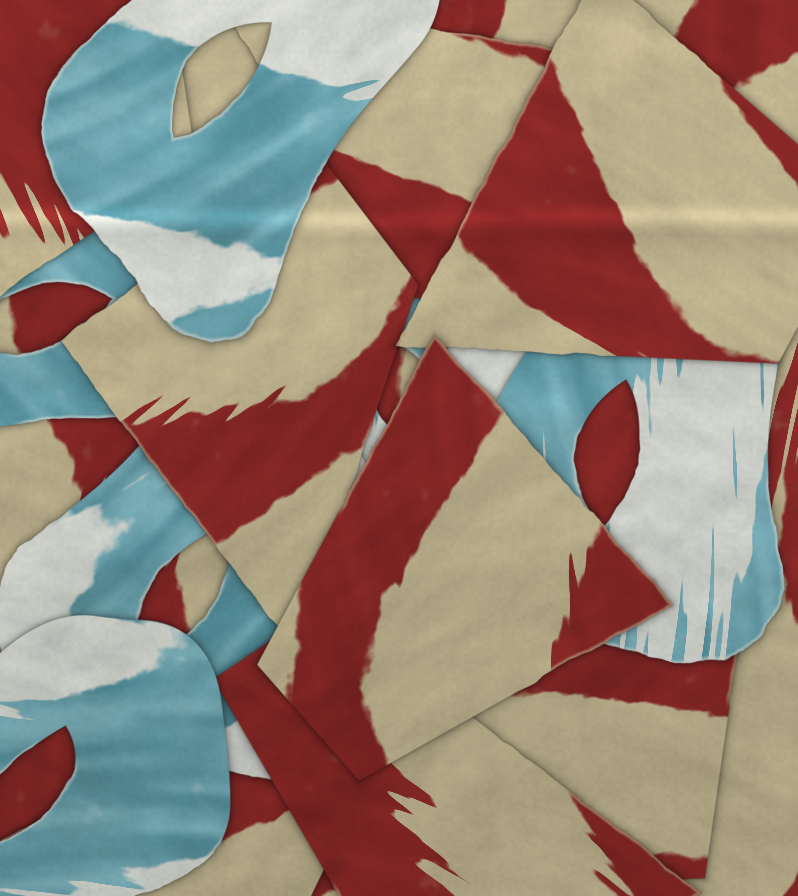
A WebGL 2 fragment shader for this background:

```glsl
#version 300 es
precision highp float;
// Collage of cut and torn papers, brushed with red on cream and blue on white.

#define SHEETS 14
#define WHITE_SHARE 0.40
#define STROKE_FREQ 21.0
#define BRISTLE_FREQ 150.0
#define RED_BIAS 0.03
#define BLUE_BIAS 0.42
#define TEAR 0.009
#define SHADOW 0.38
#define WRINKLE 0.32
#define CREASE_Y 0.757

uniform vec2 u_resolution;
out vec4 outColor;

const vec3 CREAM = vec3(0.71, 0.665, 0.53);
const vec3 WHITE = vec3(0.79, 0.80, 0.775);
const vec3 RED_DARK = vec3(0.45, 0.125, 0.125);
const vec3 RED_LIGHT = vec3(0.56, 0.17, 0.16);
const vec3 BLUE_DARK = vec3(0.31, 0.53, 0.575);
const vec3 BLUE_LIGHT = vec3(0.47, 0.67, 0.71);

float hash(float n) { return fract(sin(n * 127.1) * 4375.85); }
float hash(vec2 p) { return fract(sin(dot(p, vec2(127.1, 311.7))) * 4375.85); }

float noise(vec2 p) {
    vec2 i = floor(p), f = fract(p);
    f = f * f * (3.0 - 2.0 * f);
    return mix(mix(hash(i), hash(i + vec2(1, 0)), f.x),
               mix(hash(i + vec2(0, 1)), hash(i + vec2(1, 1)), f.x), f.y);
}

float fbm(vec2 p) {
    float sum = 0.0, gain = 0.5;
    for (int i = 0; i < 4; i++) {
        sum += gain * noise(p);
        p = mat2(1.6, 1.2, -1.2, 1.6) * p + 7.3;
        gain *= 0.5;
    }
    return sum;
}

mat2 rotate(float a) { return mat2(cos(a), sin(a), -sin(a), cos(a)); }

// Painted paper: warped sine bands with frayed, dry-brushed edges.
vec3 paintedPaper(vec2 p, float seed, bool isWhite) {
    vec2 q = rotate(6.283 * hash(seed + 3.0)) * p;
    float phase = 6.283 * hash(seed + 5.0);
    float field = sin(q.x * STROKE_FREQ + 1.8 * sin(q.y * 5.0 + phase) + phase)
                + 0.7 * sin(q.y * 10.0 + 1.5 * sin(q.x * 7.0 + phase) + 2.0 * phase);
    float bristle = noise(vec2(q.x * BRISTLE_FREQ + 2.0 * sin(q.y * 9.0), q.y * 9.0));
    float dry = smoothstep(0.55, 0.85, noise(q * 6.0 + seed));
    field += (bristle - 0.5) * (0.12 + 1.7 * dry) + 0.3 * (fbm(q * 45.0) - 0.47);
    field += isWhite ? BLUE_BIAS : RED_BIAS;

    float streak = noise(vec2(q.x * 65.0 + 4.0 * sin(q.y * 6.0), q.y * 5.0));
    float tone = clamp(0.6 * fbm(q * 8.0 + seed) + 0.45 * streak, 0.0, 1.0);
    vec3 paint = isWhite ? mix(BLUE_DARK, BLUE_LIGHT, smoothstep(0.25, 0.8, tone))
                         : mix(RED_DARK, RED_LIGHT, tone);
    float thin = 0.35 * smoothstep(0.68, 0.85, fbm(q * 18.0 + 3.0));
    float cover = smoothstep(-0.07, 0.07, field) * (1.0 - thin);
    return mix(isWhite ? WHITE : CREAM, paint, cover);
}

// Tapered, skewed sheet; white ones are rounded with an almond-shaped hole.
float sheetDistance(vec2 q, float seed, bool isWhite) {
    vec2 halfSize = mix(vec2(0.14, 0.11), vec2(0.27, 0.20),
                        vec2(hash(seed + 11.0), hash(seed + 13.0)));
    if (isWhite) {
        halfSize *= 1.12;
        q += 0.015 * sin(q.yx * 14.0 + seed);
    }
    q.x += q.y * (hash(seed + 17.0) - 0.5);
    halfSize.y *= 1.0 + 0.4 * clamp(q.x / halfSize.x, -1.0, 1.0);
    float corner = isWhite ? 0.75 * min(halfSize.x, halfSize.y) : 0.001;
    vec2 edge = abs(q) - halfSize + corner;
    float d = length(max(edge, 0.0)) + min(max(edge.x, edge.y), 0.0) - corner;
    if (isWhite) {
        float hole = length(vec2(q.x - 0.03, abs(q.y + 0.02) + 0.085)) - 0.12;
        d = max(d, -hole);
    }
    return d;
}

void main() {
    vec2 p = gl_FragCoord.xy / u_resolution.y;
    float aspect = u_resolution.x / u_resolution.y;
    float pixel = 1.0 / u_resolution.y;
    vec3 color = paintedPaper(p, 2.0, false);

    // Stack the sheets from bottom to top
    for (int i = 0; i < SHEETS; i++) {
        float n = float(i), seed = n + 20.0;
        bool isWhite = fract(n * 0.618) < WHITE_SHARE;
        vec2 center = fract(0.5 + n * vec2(0.7549, 0.5698));
        center += 0.1 * (vec2(hash(seed), hash(seed + 0.5)) - 0.5);
        vec2 q = rotate(6.283 * hash(seed + 7.0)) * (p - center * vec2(aspect, 1.0));
        float d = sheetDistance(q, seed, isWhite);
        float torn = smoothstep(-0.01, 0.01, q.x);
        d += torn * TEAR * (fbm(q * 38.0 + seed) - 0.47);

        color *= 1.0 - SHADOW * exp(-max(d, 0.0) * 260.0);
        if (d < pixel) {
            vec3 sheet = paintedPaper(q, seed, isWhite);
            float rim = torn * smoothstep(-0.005, -0.001, d);
            sheet = mix(sheet, isWhite ? WHITE : CREAM, 0.6 * rim);
            color = mix(color, sheet, 1.0 - smoothstep(-pixel, pixel, d));
        }
    }

    // Wrinkles, paper grain, horizontal crease and uneven light
    vec2 w = p * vec2(9.0, 13.0) + 0.8 * sin(p.yx * 8.0);
    float light = 1.0 + WRINKLE * (fbm(w) - fbm(w + vec2(0.12, -0.18)));
    light += 0.04 * (noise(p * 260.0) - 0.5);
    float fold = p.y - CREASE_Y - 0.003 * sin(p.x * 11.0);
    light += 0.16 * exp(-fold * fold * 9000.0) - 0.06 * exp(-abs(fold + 0.022) * 90.0);
    light *= mix(0.94, 1.05, smoothstep(0.0, 0.9, p.y));
    outColor = vec4(clamp(color * light, 0.0, 1.0), 1.0);
}
```
